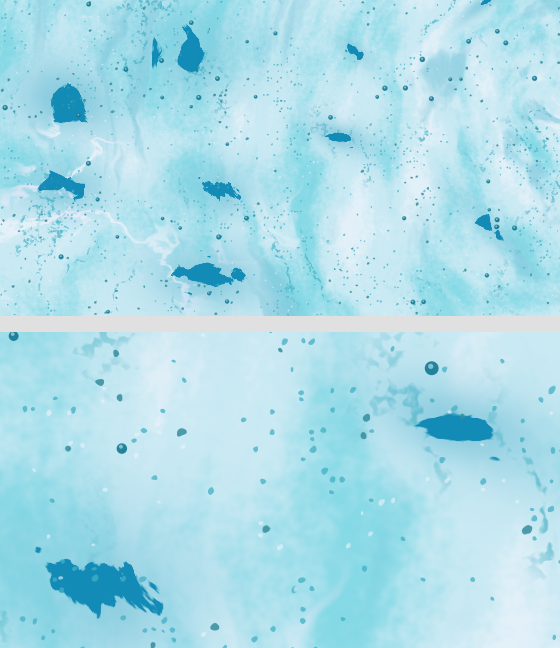
Top, the full canvas; bottom, a detail of the centre.
Give the GLSL for this texture, as a Shadertoy shader.

```glsl
// Milky foam on turquoise water: pale bands swirl around a point at the right,
// soft clouds fill the left. Ragged blue pools with grey halos, broken teal
// veins, white froth threads and clustered bubbles are laid over the bands.

#define SWIRL_CENTER vec2(1.85, 0.60)
#define BAND_SCALE   vec2(8.5, 1.5)
#define CLOUD_SCALE  2.6
#define TONE_LEVEL   0.58
#define GRAIN        0.13
#define POOL_COUNT   9
#define DEEP_BLUE    vec3(0.05, 0.53, 0.71)
#define TEAL         vec3(0.26, 0.69, 0.77)
#define SHADE        vec3(0.50, 0.78, 0.86)
#define AQUA         vec3(0.52, 0.85, 0.90)
#define PALE         vec3(0.79, 0.915, 0.953)
#define FROTH        vec3(0.92, 0.95, 0.98)

float hash(vec2 p) {
    vec3 q = fract(p.xyx * vec3(0.1031, 0.1030, 0.0973));
    q += dot(q, q.yzx + 33.33);
    return fract((q.x + q.y) * q.z);
}

vec2 gradient(vec2 cell) {
    float a = 6.2832 * hash(cell);
    return vec2(cos(a), sin(a));
}

float noise(vec2 p) {
    vec2 i = floor(p), f = p - i, e = vec2(1.0, 0.0);
    vec2 u = f * f * f * (f * (f * 6.0 - 15.0) + 10.0);
    float low  = mix(dot(gradient(i), f), dot(gradient(i + e), f - e), u.x);
    float high = mix(dot(gradient(i + e.yx), f - e.yx), dot(gradient(i + 1.0), f - 1.0), u.x);
    return 1.4 * mix(low, high, u.y);
}

float fbm(vec2 p) {
    float sum = 0.0, amp = 1.0;
    for (int i = 0; i < 5; i++) {
        sum += amp * noise(p);
        p = mat2(1.6, 1.2, -1.2, 1.6) * p + 7.3;
        amp *= 0.5;
    }
    return sum;
}

// Clustered round spots, at most one per cell; radius is in canvas heights
float spots(vec2 p, float scale, float rate, float radius) {
    vec2 cell = floor(p * scale);
    float cluster = smoothstep(0.05, 0.55, noise(cell / scale * 5.0 + scale));
    float present = step(1.0 - rate * (0.1 + cluster), hash(cell + scale));
    vec2 jitter = 0.3 * (vec2(hash(cell + 17.1), hash(cell + 41.7)) - 0.5);
    float r = radius * mix(0.6, 1.0, hash(cell + 5.3));
    float d = length(fract(p * scale) - 0.5 - jitter) / scale;
    float soft = 0.7 / iResolution.y;
    return present * (1.0 - smoothstep(r - soft, r + soft, d));
}

// x: ragged pool cover, y: wide soft halo
vec2 pools(vec2 p, float ragged) {
    vec2 cover = vec2(0.0);
    for (int i = 0; i < POOL_COUNT; i++) {
        float k = float(i);
        vec2 center = vec2(1.778, 1.0) * fract(vec2(0.345, 0.85) + k * vec2(0.7549, 0.5698));
        float size = 0.04 + 0.025 * cos(1.4 * k);
        float right = smoothstep(0.9, 1.4, center.x);
        vec2 toSwirl = normalize(SWIRL_CENTER - center);
        vec2 along = normalize(mix(vec2(1.0, -0.12), vec2(toSwirl.y, -toSwirl.x), right));
        vec2 d = p - center;
        float stretch = mix(1.35, 2.6, right);
        vec2 q = vec2(dot(d, along) / stretch, dot(d, vec2(-along.y, along.x)) * sqrt(stretch)) / size;
        float edge = length(q) + ragged;
        cover.x = max(cover.x, 1.0 - smoothstep(0.66, 0.86, edge));
        cover.y = max(cover.y, exp(-dot(q, q) / 5.0));
    }
    return cover;
}

void mainImage(out vec4 fragColor, in vec2 fragCoord) {
    vec2 p = fragCoord / iResolution.y;
    float right = smoothstep(0.35, 1.2, p.x);

    // Swirl coordinates: warped radius across the bands, angle along them
    vec2 warp = vec2(fbm(p * 1.7 + 3.1), fbm(p * 1.7 + 19.4));
    vec2 w = p + mix(0.13, 0.06, right) * warp;
    vec2 d = w - SWIRL_CENTER;
    d.y += 0.3 * (1.0 - smoothstep(0.6, 1.35, p.x));
    vec2 flow = vec2(length(d * vec2(1.0, 0.85)), atan(d.y, -d.x)) * BAND_SCALE;

    // Base tone from bands, clouds and fine mottling
    float bands = fbm(flow);
    float clouds = fbm(w * CLOUD_SCALE + 11.0);
    float fine = noise(p * 62.0) + 0.7 * noise(p * 125.0);
    float tone = TONE_LEVEL + mix(0.30, 0.68, right) * bands + mix(0.70, 0.42, right) * clouds;
    tone += 0.12 * (p.x - 0.8) + GRAIN * fine;
    vec3 color = mix(AQUA, PALE, smoothstep(-0.1, 0.85, tone));
    color = mix(color, FROTH, 0.75 * smoothstep(0.9, 1.4, tone));

    // Grey-blue shadows beside the bands and around the pools
    float ragged = 1.1 * fbm(p * 13.0 + 2.0 * warp);
    vec2 pool = pools(p + 0.02 * warp, ragged);
    float shadow = smoothstep(0.25, 0.75, fbm(flow * vec2(0.8, 0.9) + 31.0));
    color = mix(color, SHADE, max(0.6 * shadow, pool.y * clamp(0.72 + 0.5 * clouds, 0.0, 0.9)));

    // Broken teal veins along the flow
    float vein = abs(noise(flow * vec2(0.8, 0.7) + 47.0) + 0.16 * fbm(p * 17.0));
    float veinMask = smoothstep(0.0, 0.4, noise(p * 3.2 + 8.0)) * smoothstep(-0.2, 0.3, fine);
    color = mix(color, TEAL, 0.7 * veinMask * (1.0 - smoothstep(0.01, 0.07, vein)));

    // Froth threads, mostly on the left, with a faint pink tint
    float thread = abs(fbm(w * 3.4 + 61.0)) + 0.04 * fine;
    float threadMask = smoothstep(0.0, 0.4, noise(p * 2.1 + 23.0)) * (1.0 - 0.75 * right);
    vec3 froth = FROTH + vec3(0.02, -0.04, 0.0) * smoothstep(0.1, 0.5, noise(p * 4.0 + 5.0));
    color = mix(color, froth, 0.85 * threadMask * (1.0 - smoothstep(0.01, 0.13, thread)));

    // Pools: teal rim, deep blue core
    color = mix(color, mix(TEAL, DEEP_BLUE, smoothstep(0.2, 0.9, pool.x)), 0.95 * pool.x);

    // Specks and glossy bubbles
    vec2 s = p + 0.002 * fine;
    color = mix(color, TEAL, 0.75 * spots(s, 95.0, 0.16, 0.0032));
    color = mix(color, TEAL * 0.8, 0.85 * spots(s, 58.0, 0.07, 0.0045));
    color = mix(color, FROTH, 0.6 * spots(s + 3.0, 85.0, 0.06, 0.0028));
    color = mix(color, vec3(0.07, 0.47, 0.57), 0.9 * spots(p, 34.0, 0.06, 0.0085));
    color = mix(color, PALE, 0.6 * spots(p + vec2(0.001, -0.002), 34.0, 0.06, 0.0032));

    fragColor = vec4(color, 1.0);
}
```
